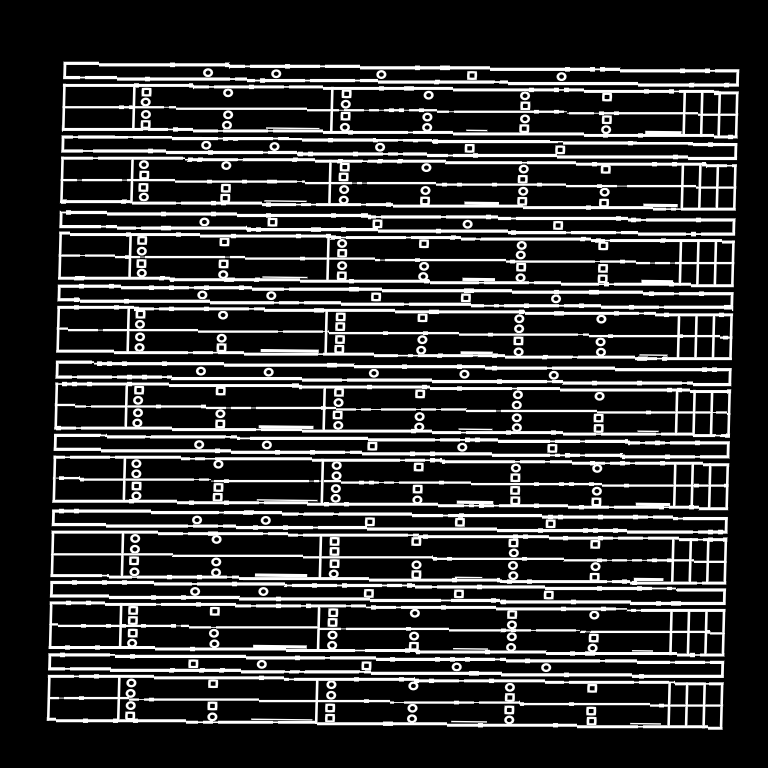
Give the GLSL for this pattern, as a WebGL 1 fragment shader.

```glsl
precision highp float;
uniform vec2 u_resolution;

float hash(vec2 p) {
  vec3 q = fract(vec3(p.xyx) * 0.1031);
  q += dot(q, q.yzx + 33.33);
  return fract((q.x + q.y) * q.z);
}

// Long horizontal line, stepped along its slant and nicked at random
float rule(vec2 p, float y, float halfWidth, float row) {
  vec2 seed = vec2(y, row * 7.0 + 3.0);
  float stairs = 1.5 * (0.5 - fract(p.x * 0.00767 + hash(seed)));
  float chip = hash(seed + vec2(floor(p.x / 5.0) * 3.0, 17.0));
  float wear = 0.7 * (step(0.94, chip) - step(chip, 0.05));
  return max(abs(p.y - y - stairs) - halfWidth - wear, abs(p.x - 336.5) - 338.0);
}

// Vertical bar spanning the main box
float bar(vec2 p, float x) {
  return max(abs(p.x - x) - 1.3, abs(p.y - 43.0) - 23.0);
}

// Small ring, between round and square, slightly misplaced
float ring(vec2 p, vec2 centre, float row) {
  vec2 seed = centre + row * 13.0;
  vec2 shift = vec2(hash(seed), hash(seed + 5.0)) - 0.5;
  vec2 q = abs(p - centre - shift) * vec2(0.92, 1.04);
  float squareness = 0.85 * step(0.6, hash(seed + 9.0));
  float radius = mix(length(q), max(q.x, q.y), squareness);
  return abs(radius - 3.4) - 1.2;
}

// Short dash of random length and weight near the box bottom
float dash(vec2 p, float x, float row) {
  float reach = x < 300.0 ? 64.0 : 37.0;
  float len = reach * mix(0.4, 1.0, sqrt(hash(vec2(x, row + 2.0))));
  float halfHeight = mix(0.7, 1.6, step(0.45, hash(vec2(row + 4.0, x))));
  return max(abs(p.x - x - 0.5 * len) - 0.5 * len, abs(p.y - 62.0) - halfHeight);
}

// Narrow strip with five rings
float strip(vec2 p, float row) {
  float d = min(rule(p, 0.0, 1.6, row), rule(p, 14.0, 1.6, row));
  float ends = abs(abs(p.x - 336.5) - 336.5) - 1.4;
  d = min(d, max(ends, abs(p.y - 7.0) - 8.0));
  for (int i = 0; i < 5; i++) {
    float k = float(i);
    float x = 137.0 + 90.0 * k + (i == 0 ? 6.5 : 0.0) - (i == 1 ? 15.0 : 0.0);
    d = min(d, ring(p, vec2(x, 7.3), row));
  }
  return d;
}

// Wide box with bars, ring columns, dashes and a grid at the right end
float box(vec2 p, float row) {
  float d = min(rule(p, 21.0, 1.5, row), rule(p, 65.0, 1.5, row));
  d = min(d, rule(p, 43.0, 1.15, row));
  d = min(d, min(bar(p, 0.0), min(bar(p, 70.0), bar(p, 268.0))));
  for (int i = 0; i < 4; i++) {
    d = min(d, bar(p, 620.5 + 17.5 * float(i)));
  }
  for (int j = 0; j < 3; j++) {
    float k = float(j);
    float x = 82.0 + 200.0 * k - 10.5 * k * (k - 1.0);
    d = min(d, dash(p, x + 121.0, row));
    for (int i = 0; i < 4; i++) {
      float y = 27.0 + 10.3 * float(i) + (i > 1 ? 2.0 : 0.0);
      d = min(d, ring(p, vec2(x, y), row));
      if (i != 1) d = min(d, ring(p, vec2(x + 82.0, y), row));
    }
  }
  return d;
}

void main() {
  // Canvas is 768 units wide, with y measured downward
  vec2 p = gl_FragCoord.xy / u_resolution * 768.0;
  p.y = 768.0 - p.y;

  // Skew into the sheet, then split it into nine uneven rows
  p -= vec2(65.0, 63.0);
  p.x += 0.0255 * p.y;
  p.y -= 0.0115 * p.x;
  float row = clamp(floor((p.y + 2.0) / 73.9), 0.0, 8.0);
  float drift = row * row * (8.0 - row) / 20.0 + 0.7 - 1.4 * mod(row, 2.0);
  p.y -= 73.9 * row + drift;

  float d = min(strip(p, row), box(p, row));
  float pixel = 768.0 / min(u_resolution.x, u_resolution.y);
  float ink = clamp(0.5 - d / pixel, 0.0, 1.0);
  gl_FragColor = vec4(vec3(ink), 1.0);
}
```
